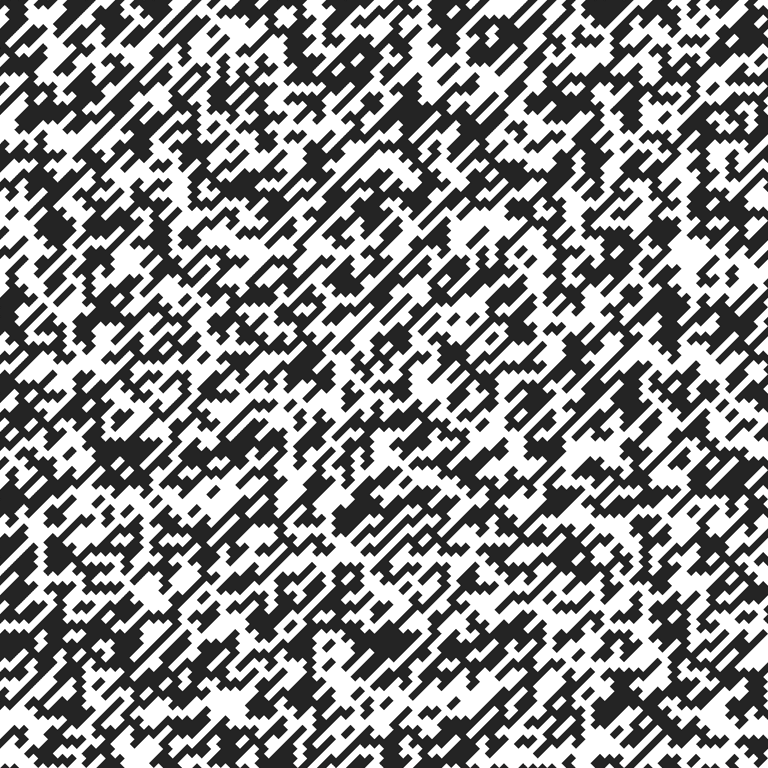
A Shadertoy shader for this pattern:

```glsl
// A black and white mosaic of slanted dominoes. Every site of a square lattice
// gets a random tone and is drawn as a 2 x 1 block on a grid turned by 45 degrees.
// A bicubic filter over subsamples gives crisp, smooth edges.

float hash(vec2 p) {
    return fract(sin(dot(p, vec2(127.1, 311.7))) * 43758.5453);
}

// Tone (0 dark, 1 light) of the domino that covers p, in lattice units.
float dominoTone(vec2 p) {
    // Turned grid: x runs up the rising diagonal, y across it
    vec2 cell = floor(vec2(p.x + p.y, p.y - p.x));
    // Join cells in pairs along the rising diagonal, staggered row by row
    cell.x -= mod(cell.x + cell.y, 2.0);
    vec2 site = 0.5 * vec2(cell.x - cell.y, cell.x + cell.y);
    return step(0.5, hash(site + 17.0));
}

// Catmull-Rom weight at distance t from the centre, zero beyond 2
float cubicWeight(float t) {
    t = abs(t);
    return t < 1.0 ? (1.5 * t - 2.5) * t * t + 1.0
                   : ((2.5 - 0.5 * t) * t - 4.0) * t + 2.0;
}

void mainImage(out vec4 fragColor, in vec2 fragCoord) {
    float scale = 80.0 / min(iResolution.x, iResolution.y);

    // Filtered average of the tone around this point
    float tone = 0.0, total = 0.0;
    for (int j = 0; j < 8; j++) {
        for (int i = 0; i < 8; i++) {
            vec2 offset = vec2(i, j) * 0.5 - 1.75;
            float weight = cubicWeight(offset.x) * cubicWeight(offset.y);
            tone += weight * dominoTone((fragCoord + offset) * scale);
            total += weight;
        }
    }

    vec3 charcoal = vec3(0.14);
    vec3 white = vec3(1.0);
    fragColor = vec4(clamp(mix(charcoal, white, tone / total), 0.0, 1.0), 1.0);
}
```
